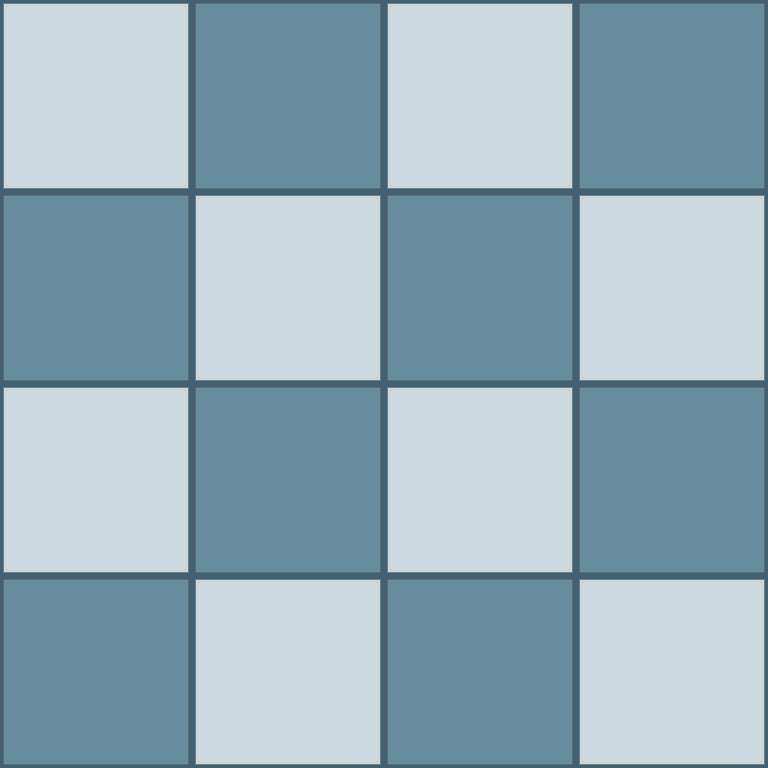
Write a three.js fragment shader that draws this pattern.

```glsl
// Checkerboard of four by four flat square tiles, pale and slate blue, with dark grout.
varying vec2 vUv;

// Distance from a point in a unit cell to the nearest cell edge
float edgeDistance(vec2 cell) {
  vec2 toEdge = 0.5 - abs(cell - 0.5);
  return min(toEdge.x, toEdge.y);
}

void main() {
  vec2 grid = vUv * 4.0;

  // Alternate the tile colours, dark at the lower left
  vec2 tileId = floor(grid);
  float isPale = mod(tileId.x + tileId.y, 2.0);
  vec3 tile = mix(vec3(0.40, 0.55, 0.62), vec3(0.80, 0.85, 0.87), isPale);

  // Grout is centred on the cell edges, half its width in each cell
  float tileMask = smoothstep(0.0155, 0.0235, edgeDistance(fract(grid)));
  vec3 grout = vec3(0.27, 0.38, 0.44);

  gl_FragColor = vec4(mix(grout, tile, tileMask), 1.0);
}
```
